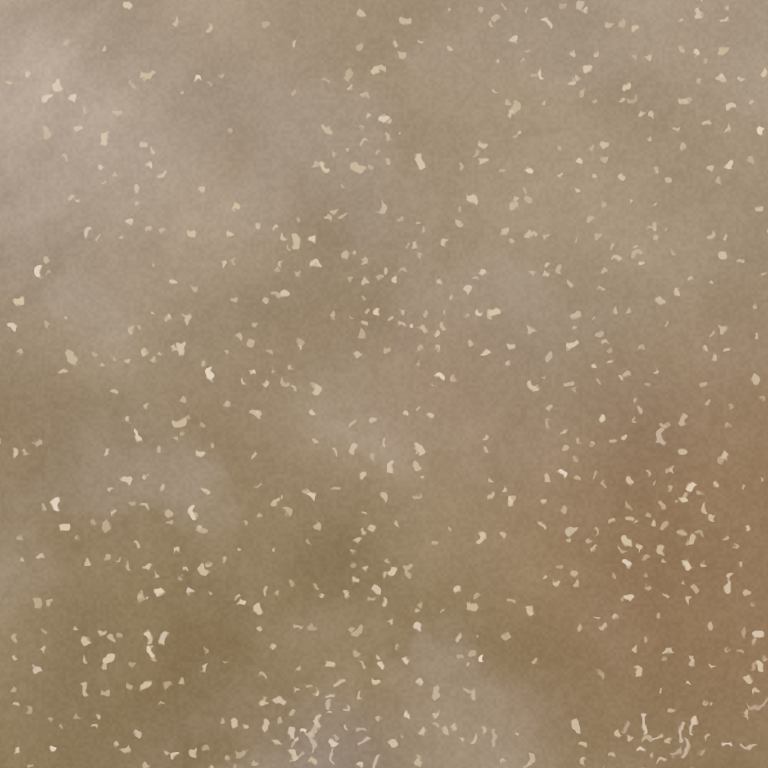
This texture is drawn by a Shadertoy shader. Its source:

```glsl
// Worn tan surface: soft cloudy stains blended from olive, beige and brown,
// sprinkled with small pale chips. Chips are warped capsules scattered on
// hashed grids; longer curled scrapes gather along the lower edge.

vec4 hash4(vec2 p) {
    vec4 q = fract(p.xyxy * vec4(0.1031, 0.1030, 0.0973, 0.1099));
    q += dot(q, q.wzxy + 33.33);
    return fract((q.xxyz + q.yzzw) * q.zywx);
}

float noise(vec2 p) {
    vec2 i = floor(p), f = fract(p);
    f = f * f * (3.0 - 2.0 * f);
    return mix(mix(hash4(i).x, hash4(i + vec2(1, 0)).x, f.x),
               mix(hash4(i + vec2(0, 1)).x, hash4(i + vec2(1, 1)).x, f.x), f.y);
}

float fbm(vec2 p) {
    float sum = 0.0, amp = 0.5;
    for (int i = 0; i < 5; i++) {
        sum += amp * noise(p);
        p = mat2(1.6, 1.2, -1.2, 1.6) * p + 7.3;
        amp *= 0.5;
    }
    return sum;
}

// Chips are sparse at the upper left and drift into loose groups
float chipDensity(vec2 p) {
    float corner = smoothstep(0.1, 0.7, distance(p, vec2(0.0, 1.0)));
    return mix(0.35, 1.0, corner) * mix(0.2, 1.8, noise(p * 12.0 + 40.0));
}

// Two clumps of scrapes close to the lower edge
float scrapeDensity(vec2 p) {
    float clump = 0.5 + 0.5 * cos(14.0 * (p.x - 0.43));
    return pow(clump, 4.0) * smoothstep(0.15, 0.03, p.y) * smoothstep(0.2, 0.35, p.x);
}

// Coverage (x) and whiteness (y) of one scattered layer
vec2 scatter(vec2 p, float cells, float chance, float radius, float len, bool scrapes) {
    vec2 result = vec2(0.0);
    float soft = max(0.0016, 0.8 / iResolution.y);
    for (int y = -1; y <= 1; y++)
    for (int x = -1; x <= 1; x++) {
        vec2 id = floor(p * cells) + vec2(x, y);
        vec4 r = hash4(id + cells * 3.7);
        vec4 s = hash4(id + cells * 5.1 + 91.0);
        vec2 center = (id + 0.1 + 0.8 * r.xy) / cells;
        float density = scrapes ? scrapeDensity(center) : chipDensity(center);
        if (r.z > chance * density) continue;

        float angle = scrapes ? mix(-0.3, 1.9, r.w) : 0.6 + 3.1 * (r.w - 0.5);
        vec2 axis = vec2(cos(angle), sin(angle));
        vec2 q = p - center;
        q = vec2(dot(q, axis), dot(q, vec2(-axis.y, axis.x)));
        float halfLen = len * mix(0.15, 1.0, s.x * s.x);
        q.y += (s.w - 0.5) * q.x * q.x / (halfLen + radius);
        q.x -= clamp(q.x, -halfLen, halfLen);
        float d = length(q) - radius * mix(0.6, 1.2, s.y);
        float cover = smoothstep(soft, -soft, d) * mix(0.55, 1.0, s.z);
        if (cover > result.x) result = vec2(cover, s.w);
    }
    return result;
}

vec3 stainedGround(vec2 p) {
    float broad = fbm(p * 2.3 + 3.0);
    float cloud = fbm(p * vec2(3.4, 4.2) + 1.5 * broad + 17.0);
    vec3 color = mix(vec3(0.568, 0.492, 0.375), vec3(0.626, 0.554, 0.462),
                     smoothstep(0.0, 0.85, p.y + 0.7 * (broad - 0.5)));

    // Pale haze, bright corner and brown stains
    color = mix(color, vec3(0.645, 0.577, 0.500), 0.75 * smoothstep(0.42, 0.66, cloud));
    float corner = smoothstep(0.58, 0.0, length((p - vec2(0.0, 0.84)) * vec2(1.0, 1.2)));
    color = mix(color, vec3(0.690, 0.624, 0.558), corner * (0.65 + 0.5 * cloud));
    float brown = smoothstep(0.55, 0.05, length((p - vec2(0.98, 0.26)) * vec2(1.0, 1.25)));
    brown += 0.4 * smoothstep(0.17, 0.0, distance(p, vec2(0.57, 0.50)));
    color = mix(color, vec3(0.580, 0.472, 0.360), 0.85 * brown * smoothstep(0.2, 0.6, broad));
    float mauve = smoothstep(0.13, 0.0, length((p - vec2(0.44, 0.02)) * vec2(1.0, 1.3)));
    color = mix(color, vec3(0.595, 0.525, 0.465), 0.8 * mauve);

    // Deepen the stains around the middle tan
    color = mix(vec3(0.608, 0.536, 0.440), color, 1.25);
    color += 0.10 * (fbm(p * 7.0 + 60.0) - 0.48);

    // Faint wrinkles at the left, then fine grain
    float wrinkle = fbm(vec2(p.x + p.y, 2.5 * (p.y - p.x)) * 9.0) - 0.48;
    color += 0.09 * wrinkle * smoothstep(0.35, 0.0, p.x) * smoothstep(0.4, 0.65, p.y);
    color += 0.036 * (noise(p * 250.0) - 0.5) + 0.014 * (noise(p * 110.0 + 9.0) - 0.5);
    return color;
}

void mainImage(out vec4 fragColor, in vec2 fragCoord) {
    vec2 p = fragCoord / iResolution.y;
    vec3 color = stainedGround(p);

    // Ragged outlines come from a small warp of the plane
    vec2 warp = vec2(noise(p * 170.0), noise(p * 170.0 + 57.0)) - 0.5;
    vec2 q = p + 0.0050 * warp;

    vec2 large = scatter(q, 25.0, 0.48, 0.0040, 0.0055, false);
    vec2 small = scatter(q, 43.0, 0.27, 0.0027, 0.0040, false);
    vec2 scrape = scatter(q, 46.0, 0.85, 0.0023, 0.0130, true);

    vec3 cream = vec3(0.840, 0.765, 0.650), white = vec3(0.910, 0.850, 0.780);
    color = mix(color, cream, 0.9 * small.x);
    color = mix(color, mix(cream, white, large.y * large.y), large.x);
    color = mix(color, mix(vec3(0.790, 0.715, 0.640), white, scrape.y), 0.95 * scrape.x);
    fragColor = vec4(color, 1.0);
}
```
